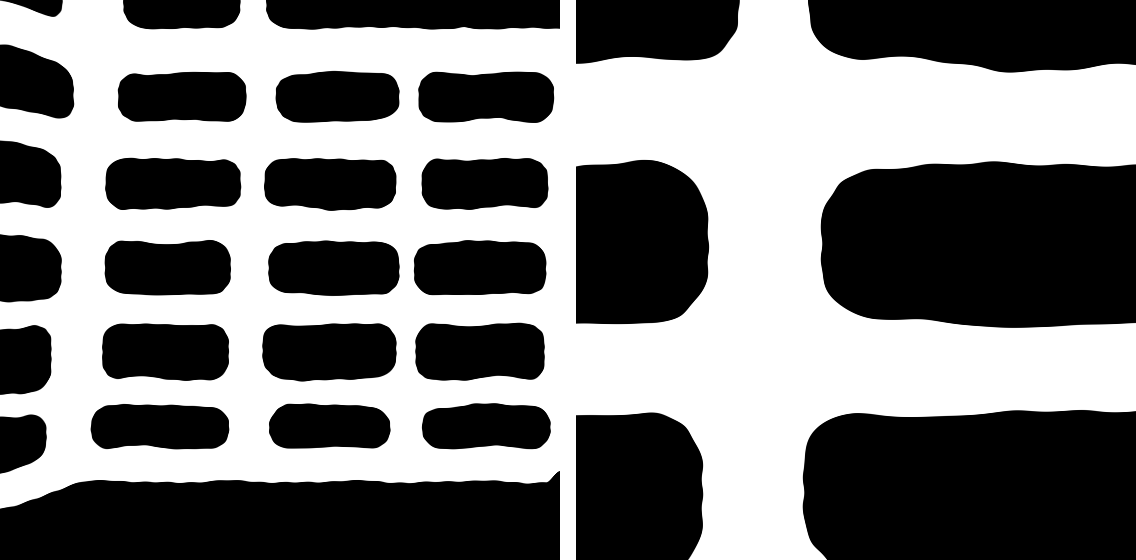
Left, the full canvas; right, a detail of the centre.
Reproduce this pattern procedurally as a Shadertoy shader.

```glsl
// Draws rows of uneven rounded black blocks split by a wavering white grid.

const vec3 BLOCK_COLOR = vec3(0.0);
const vec3 GRID_COLOR = vec3(1.0);

const int ROWS = 6;               // bottom to top; the last is cut by the edge
const int COLS = 4;               // the first is cut by the left edge
const float ROW_Y[6] = float[6](0.238, 0.372, 0.521, 0.672, 0.827, 1.0);
const float ROW_HALF[6] = float[6](0.038, 0.049, 0.047, 0.044, 0.043, 0.050);
const float COL_X[4] = float[4](-0.012, 0.305, 0.591, 0.863);
const float COL_HALF[4] = float[4](0.118, 0.119, 0.115, 0.117);

const float CENTER_Y = 0.52;
const float CORNER = 0.034;
const float LEAN = 0.07;          // sideways drift of the left column with height
const float FAN = 0.13;           // vertical spread towards the left edge
const float LEFT_EXTRA = 0.005;   // added height of the left column
const float SIZE_JITTER = 0.014;
const float WAVE = 0.0055;        // swelling of long sides
const float ROUGHNESS = 0.0009;
const float FLOOR_Y = 0.140;
const float JOIN_LEFT = 0.475;    // left end of the merged top block

float hash(vec2 p) {
    return fract(sin(dot(p, vec2(127.1, 311.7))) * 4375.85);
}

float roundedBox(vec2 p, vec2 halfSize, float radius) {
    vec2 q = abs(p) - halfSize + radius;
    return length(max(q, 0.0)) + min(max(q.x, q.y), 0.0) - radius;
}

// Layered sines give each long side its own bumps and waists.
float sideWave(float x, float seed) {
    float phase = 6.2832 * seed;
    return 0.65 * sin(29.0 * x + phase) + 0.35 * sin(53.0 * x + 2.3 * phase);
}

float block(vec2 p, int col, int row) {
    vec2 id = vec2(col, row);
    bool topRow = row == ROWS - 1;
    float lean = LEAN * (1.0 - float(col) / float(COLS - 1));
    vec2 center = vec2(COL_X[col] + lean * (ROW_Y[row] - CENTER_Y), ROW_Y[row]);
    vec2 halfSize = vec2(COL_HALF[col], ROW_HALF[row]);

    center.x += SIZE_JITTER * (hash(id + 3.0) - 0.5);
    halfSize.x += SIZE_JITTER * (hash(id + 11.0) - 0.5);
    if (topRow) halfSize.x -= 0.02;
    if (col == 0) halfSize.y += LEFT_EXTRA;

    vec2 q = p - center;
    float side = q.y > 0.0 ? 17.0 : 41.0;
    float strength = WAVE * mix(0.3, 1.1, hash(id + side + 5.0));
    halfSize.y += strength * sideWave(q.x, hash(id + side));
    return roundedBox(q, halfSize, CORNER);
}

float pattern(vec2 p) {
    // Spread rows apart near the left edge
    float spread = 1.0 + FAN * smoothstep(0.16, -0.01, p.x);
    p.y = CENTER_Y + (p.y - CENTER_Y) / spread;

    // Block grid
    float d = 1.0;
    for (int row = 0; row < ROWS; row++) {
        for (int col = 0; col < COLS; col++) {
            d = min(d, block(p, col, row));
        }
    }

    // Merged block along the top right
    vec2 joinHalf = vec2(0.4, ROW_HALF[ROWS - 1] + 0.5 * WAVE * sideWave(p.x, 0.7));
    vec2 joinCenter = vec2(JOIN_LEFT + joinHalf.x, ROW_Y[ROWS - 1]);
    d = min(d, roundedBox(p - joinCenter, joinHalf, CORNER));

    // Solid floor, turned up at the right edge
    float floorTop = FLOOR_Y + 0.5 * WAVE * sideWave(p.x, 0.35);
    floorTop += 0.018 * smoothstep(0.975, 1.0, p.x);
    d = min(d, p.y - floorTop);

    // Fine edge wear
    return d + ROUGHNESS * sin(151.0 * p.x + 3.0 * sin(67.0 * p.y)) * sin(173.0 * p.y);
}

void mainImage(out vec4 fragColor, in vec2 fragCoord) {
    vec2 p = fragCoord / iResolution.xy;
    float pixel = 1.0 / min(iResolution.x, iResolution.y);
    float grid = smoothstep(-0.6 * pixel, 0.6 * pixel, pattern(p));
    fragColor = vec4(mix(BLOCK_COLOR, GRID_COLOR, grid), 1.0);
}
```
